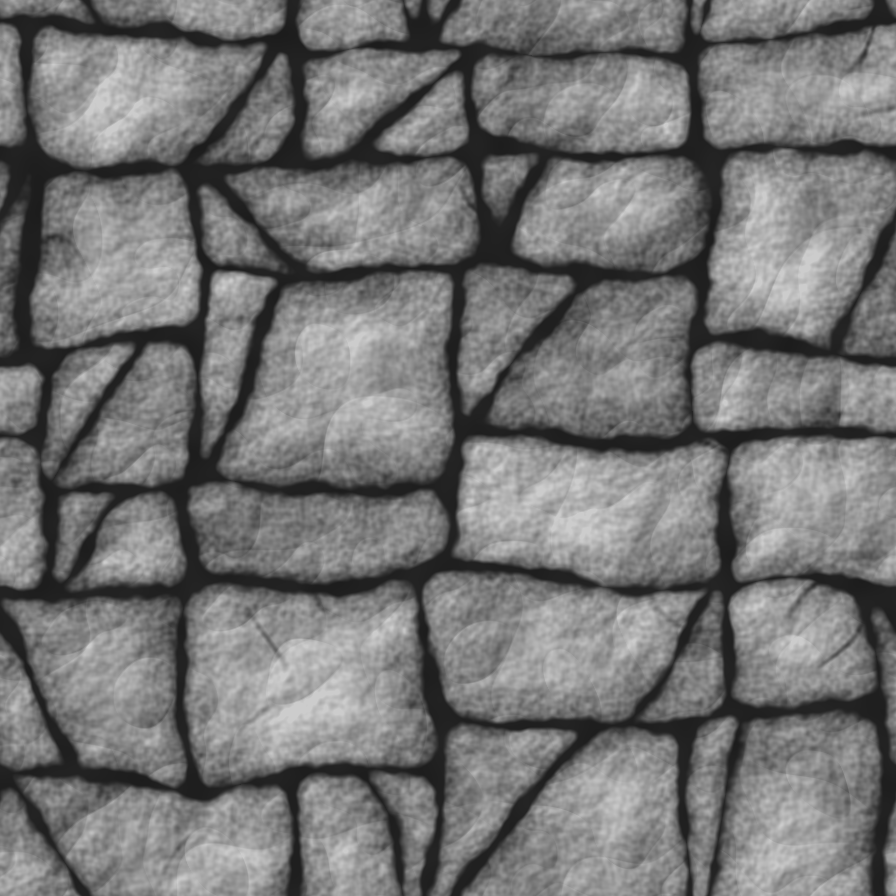
Write a Shadertoy shader that draws this texture.

```glsl
// Dry stone wall in greys: rough blocks of mixed size parted by dark joints.
// A jittered pinwheel grid gives the blocks, some split by a slanted cut;
// wrapped gradient noise bends the joints and adds relief, strokes and grain.

const vec2  GRID        = vec2(4.0, 6.0);  // blocks across and up, both even
const float JITTER      = 0.34;            // shift of block edges, in cells
const float HALF_JOINT  = 0.0060;
const float CORNER      = 0.022;
const float EDGE_SOFT   = 0.0036;
const float SPLIT_SHARE = 0.42;
const float JOINT_TONE  = 0.125;
const float RIM_TONE    = 0.50;
const float CORE_GAIN   = 0.135;
const float RELIEF_GAIN = 0.0060;
const float GRAIN_GAIN  = 0.13;
const vec2  LIGHT_STEP  = vec2(-0.0014, 0.0017);

vec2 hash2(vec2 cell) {
    uvec2 v = uvec2(ivec2(cell)) * 1664525u + 1013904223u;
    for (int i = 0; i < 2; i++) {
        v.x += v.y * 1664525u;
        v.y += v.x * 1664525u;
        v ^= v >> 16u;
    }
    return vec2(v & 0xffffu) / 65535.0;
}

// Gradient noise that repeats after a whole number of cells
float corner(vec2 cell, vec2 toPoint, vec2 period) {
    float angle = 6.2832 * hash2(mod(cell + 0.5, period)).x;
    return dot(vec2(cos(angle), sin(angle)), toPoint);
}

float noise(vec2 p, vec2 period) {
    vec2 i = floor(p), f = p - i;
    vec2 w = f * f * f * (f * (f * 6.0 - 15.0) + 10.0);
    vec2 x = vec2(1, 0), y = vec2(0, 1);
    return mix(mix(corner(i, f, period), corner(i + x, f - x, period), w.x),
               mix(corner(i + y, f - y, period), corner(i + 1.0, f - 1.0, period), w.x), w.y);
}

float tiled(vec2 uv, float freq, vec2 shift) {
    return noise(uv * freq + shift, vec2(freq));
}

// Block layout
float edgeShift(vec2 vertex) {
    return (hash2(mod(vertex + 0.5, GRID)).x * 2.0 - 1.0) * JITTER;
}

float roundBox(vec2 p, vec2 halfSize) {
    float r = min(CORNER, 0.8 * min(halfSize.x, halfSize.y));
    vec2 q = abs(p) - halfSize + r;
    return min(max(q.x, q.y), 0.0) + length(max(q, 0.0)) - r;
}

float smoothMax(float a, float b) {
    float k = 0.014, h = max(k - abs(a - b), 0.0) / k;
    return max(a, b) + h * h * k * 0.25;
}

// Distance to the nearest block in x, its random pair in yz
vec3 blocks(vec2 p) {
    vec3 nearest = vec3(1.0, 0.0, 0.0);
    vec2 home = floor(p * GRID);
    for (int k = 0; k < 9; k++) {
        vec2 c = home + vec2(k % 3 - 1, k / 3 - 1);
        float a = edgeShift(c), b = edgeShift(c + vec2(1, 0));
        float e = edgeShift(c + vec2(0, 1)), f = edgeShift(c + 1.0);
        bool even = mod(c.x + c.y + 0.5, 2.0) < 1.0;
        vec2 lo = (c + (even ? vec2(e, a) : vec2(a, b))) / GRID;
        vec2 hi = (c + 1.0 + (even ? vec2(b, f) : vec2(f, e))) / GRID;
        vec2 size = 0.5 * (hi - lo), q = p - 0.5 * (lo + hi);
        vec2 id = mod(c + 0.5, GRID);
        vec2 rnd = hash2(id + 50.0), cut = hash2(id + 90.0);
        float d = roundBox(q, size - HALF_JOINT);
        if (cut.x < SPLIT_SHARE) {
            vec2 side = sign(rnd - 0.5);
            vec2 n = normalize(size.yx * vec2(1.0 + 2.5 * cut.y, 1.0));
            float line = dot(q * side, n) - dot(size, n) * mix(0.15, 0.5, cut.y);
            float chip = smoothMax(d, HALF_JOINT - line);
            d = smoothMax(d, line + HALF_JOINT);
            if (chip < d) { d = chip; rnd = rnd.yx; }
        }
        if (d < nearest.x) nearest = vec3(d, rnd);
    }
    return nearest;
}

// Creased stone surface
float relief(vec2 uv, vec2 shift) {
    float h = 0.0, amp = 0.8, freq = 7.0;
    for (int i = 0; i < 5; i++) {
        float n = tiled(uv, freq, shift);
        h += amp * (i < 2 ? 1.3 * abs(n) : n);
        amp *= 0.5;
        freq *= 2.0;
    }
    return h;
}

void mainImage(out vec4 fragColor, in vec2 fragCoord) {
    vec2 uv = fragCoord / iResolution.xy;

    // Bent joints and ragged outlines
    vec2 bend = 0.034 * vec2(tiled(uv, 4.0, vec2(0.3)), tiled(uv, 4.0, vec2(2.6, 1.4)))
              + 0.016 * vec2(tiled(uv, 10.0, vec2(0.7)), tiled(uv, 10.0, vec2(5.2, 3.1)));
    vec3 block = blocks(uv + bend);
    float d = block.x + 0.008 * tiled(uv, 13.0, vec2(0.2)) + 0.006 * tiled(uv, 31.0, vec2(0.5))
            + 0.003 * tiled(uv, 75.0, vec2(0.1));
    float depth = -d;
    vec2 shift = block.yz * 61.0;

    // Broad tone: pale core, cloudy patches, slanted strokes
    float tone = RIM_TONE + CORE_GAIN * smoothstep(0.0, 0.065, depth) + 0.07 * (block.y - 0.5);
    tone += 0.17 * tiled(uv, 6.0, shift.yx) + 0.10 * tiled(uv, 15.0, shift);
    vec2 slant = vec2(uv.x - uv.y, uv.x + uv.y), strokes = vec2(34.0, 9.0);
    tone += 0.07 * noise(slant * strokes + shift, strokes);

    // Lit relief, cracks and grain
    vec2 p = uv + 0.02 * vec2(tiled(uv, 9.0, shift), tiled(uv, 9.0, shift.yx + 3.0));
    float slope = (relief(p, shift) - relief(p + LIGHT_STEP, shift)) / length(LIGHT_STEP);
    tone += RELIEF_GAIN * slope;
    float crack = 1.0 - smoothstep(0.0, 0.05, abs(tiled(p, 8.0, shift + 7.0)));
    tone -= 0.22 * crack * smoothstep(0.12, 0.45, tiled(uv, 6.0, shift + 11.0));
    float grain = tiled(uv, 150.0, shift) + 0.6 * tiled(uv, 83.0, shift.yx);
    tone += GRAIN_GAIN * grain * mix(1.0, 0.55, smoothstep(0.0, 0.06, depth));

    // Worn rim, then the joint
    tone *= mix(0.74, 1.0, smoothstep(0.0, 0.013, depth));
    float soft = max(EDGE_SOFT, 1.0 / iResolution.y);
    float joint = JOINT_TONE + 0.03 * tiled(uv, 24.0, vec2(0.4));
    float grey = mix(joint, clamp(tone, 0.16, 0.80), 1.0 - smoothstep(-soft, soft, d));
    fragColor = vec4(vec3(grey), 1.0);
}
```
